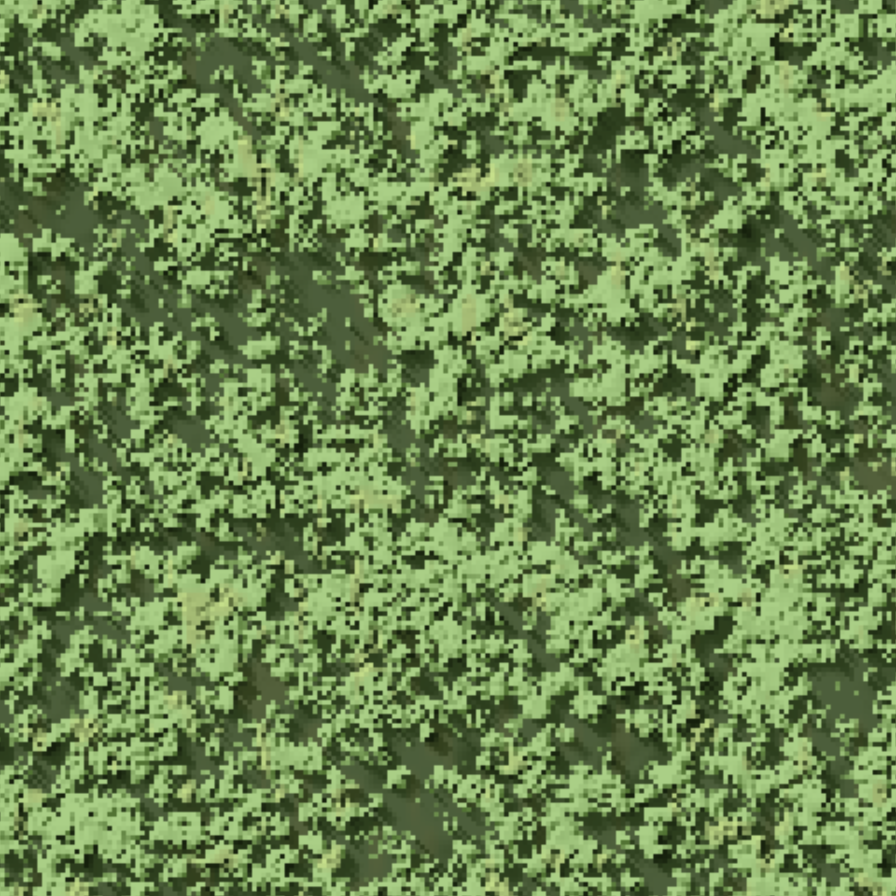
Write a Shadertoy shader that draws this texture.

```glsl
// Clumpy green moss over dark ground, lit from the upper left on a coarse grid.
#define GRID 192.0        // texels across the canvas
#define CLUSTER_SIZE 15.0 // sizes below are in texels
#define CLUMP_SIZE 6.0
#define LOBE_SIZE 5.0
#define FRINGE_SIZE 2.4
#define RAGGED 0.40       // per-texel pits and roughness of the outline
#define COVERAGE 0.015    // raises the share of moss
#define RELIEF 0.75       // strength of the ground bumps

const vec3 MOSS_TOP = vec3(0.665, 0.81, 0.525);
const vec3 MOSS_SIDE = vec3(0.32, 0.45, 0.20);
const vec3 DRY_MOSS = vec3(0.65, 0.71, 0.43);
const vec3 GROUND_LIT = vec3(0.30, 0.37, 0.23);
const vec3 GROUND_SHADE = vec3(0.175, 0.245, 0.115);
const vec3 CREVICE = vec3(0.08, 0.12, 0.045);
const vec2 TO_LIGHT = vec2(-1.0, 1.0);

float hash(vec2 p) {
    vec3 q = fract(vec3(p.xyx) * 0.1031);
    q += dot(q, q.yzx + 33.33);
    return fract((q.x + q.y) * q.z);
}

float noise(vec2 p) {
    vec2 i = floor(p), f = fract(p);
    f = f * f * (3.0 - 2.0 * f);
    return mix(mix(hash(i), hash(i + vec2(1, 0)), f.x),
               mix(hash(i + vec2(0, 1)), hash(i + vec2(1, 1)), f.x), f.y);
}

// Distance to the nearest scattered lobe centre
float lobes(vec2 p) {
    vec2 i = floor(p);
    float nearest = 2.0;
    for (int y = -1; y <= 1; y++)
    for (int x = -1; x <= 1; x++) {
        vec2 c = i + vec2(x, y);
        vec2 centre = c + vec2(hash(c + 51.0), hash(c + 97.0));
        nearest = min(nearest, distance(p, centre));
    }
    return nearest;
}

// Signed moss field: positive inside the clumps
float mossField(vec2 c) {
    float f = COVERAGE + 0.6 * (0.47 - lobes(c / LOBE_SIZE));
    f += 0.40 * (noise(c / CLUSTER_SIZE + 11.0) - 0.5);
    f += 0.48 * (noise(c / CLUMP_SIZE + 37.0) - 0.5);
    f += 0.46 * (noise(c / FRINGE_SIZE + 71.0) - 0.5);
    float pit = hash(c + 300.0);
    return f + RAGGED * (0.33 - pit * pit);
}

float mossHeight(float field) {
    return smoothstep(-0.03, 0.26, field);
}

float groundBump(vec2 c) {
    return noise(c / 6.0 + 130.0) + 0.35 * noise(c.yx / 3.1 + 170.0);
}

vec3 texelColour(vec2 c) {
    float field = mossField(c);
    float height = mossHeight(field);

    // Slope towards the light, and shadow cast by taller neighbours
    float next = mossHeight(mossField(c + TO_LIGHT));
    float slope = height - next;
    float shadow = next;
    for (int k = 2; k <= 4; k++) {
        float caster = mossHeight(mossField(c + TO_LIGHT * float(k)));
        shadow = max(shadow, caster * (1.2 - 0.2 * float(k)));
    }

    // Ground with soft bumps and dark crevices
    float bump = groundBump(c) - groundBump(c + TO_LIGHT * vec2(1.4, 0.8));
    float light = 0.72 + RELIEF * bump - 1.15 * shadow;
    light += 0.5 * (noise(c / 9.0 + 190.0) - 0.5);
    vec3 ground = mix(GROUND_SHADE, GROUND_LIT, smoothstep(0.1, 0.8, light));
    float depth = smoothstep(-0.12, -0.65, light);
    ground = mix(ground, CREVICE, depth);
    float earthy = smoothstep(0.65, 0.85, noise(c / vec2(4.0, 11.0) + 210.0));
    ground += vec3(0.025, 0.005, 0.0) * earthy * (1.0 - depth);

    // Moss with bright tops, dark lee sides and a few dry streaks
    float tone = 0.40 + 0.50 * height + 0.65 * slope;
    tone += 0.30 * (noise(c / 3.0 + 240.0) - 0.5);
    vec3 moss = mix(MOSS_SIDE, MOSS_TOP, clamp(tone, 0.0, 1.0));
    float dry = smoothstep(0.74, 0.90, noise(c / vec2(4.0, 7.0) + 270.0));
    moss = mix(moss, DRY_MOSS * (0.62 + 0.4 * tone), 0.65 * dry);

    return mix(ground, moss, smoothstep(-0.005, 0.01, field));
}

void mainImage(out vec4 fragColor, in vec2 fragCoord) {
    vec2 p = fragCoord / iResolution.y * GRID - 0.5;
    vec2 cell = floor(p);
    vec2 blend = smoothstep(0.2, 0.8, fract(p));

    // Soft-edged blend of the four surrounding texels
    vec3 low = mix(texelColour(cell), texelColour(cell + vec2(1, 0)), blend.x);
    vec3 high = mix(texelColour(cell + vec2(0, 1)), texelColour(cell + vec2(1, 1)), blend.x);
    fragColor = vec4(mix(low, high, blend.y), 1.0);
}
```
